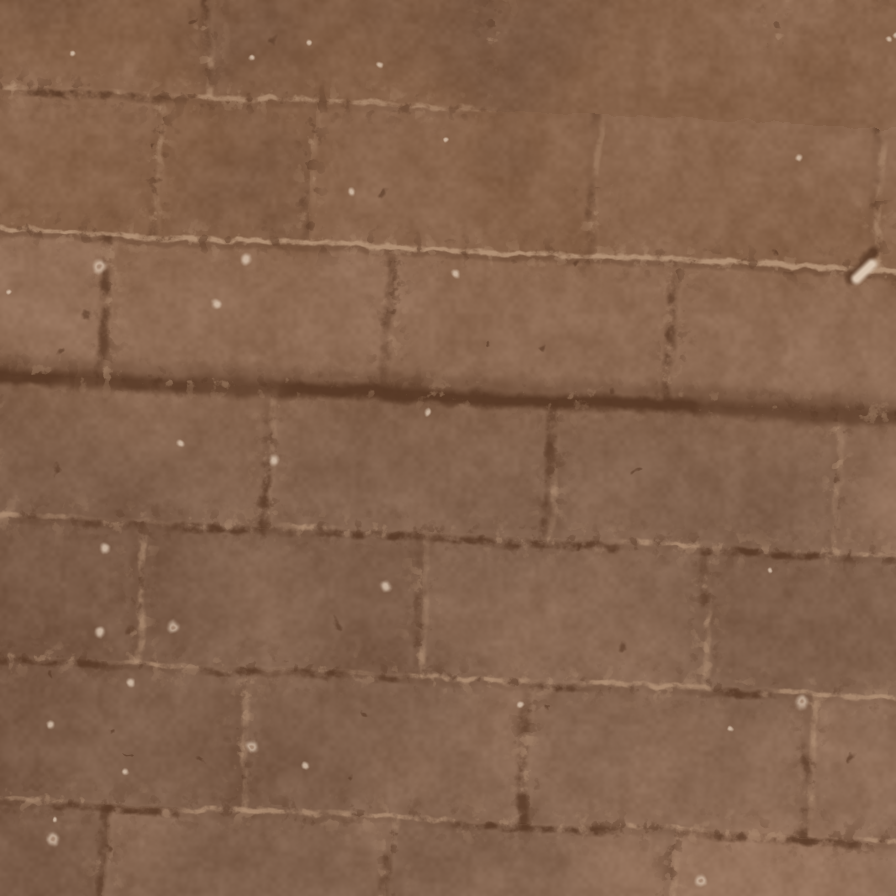
Write a Shadertoy shader that draws this texture.

```glsl
// Worn brown brick wall: slanted courses, crumbling mortar lines, pale paint specks.
#define ROW_H 0.159
#define BRICK_W 0.316
#define FIRST_JOINT 0.098
#define SLOPE 0.045
#define SPECK_GRID 12.0
#define WARM vec3(0.520, 0.380, 0.280)
#define COOL vec3(0.505, 0.385, 0.305)
#define LIGHT vec3(0.590, 0.455, 0.365)
#define DARK vec3(0.445, 0.325, 0.250)
#define GROOVE vec3(0.340, 0.220, 0.145)
#define MORTAR vec3(0.700, 0.570, 0.460)
#define PAINT vec3(0.860, 0.780, 0.700)

// Start of the brick pattern in each course, in brick widths.
const float SHIFT[7] = float[7](0.74, 0.10, 0.38, 0.95, 0.49, 0.86, 0.37);

float hash(vec2 p) {
    vec3 q = fract(p.xyx * vec3(0.1031, 0.1030, 0.0973));
    q += dot(q, q.yzx + 33.33);
    return fract((q.x + q.y) * q.z);
}

float noise(vec2 p) {
    vec2 i = floor(p), f = fract(p);
    f = f * f * (3.0 - 2.0 * f);
    return mix(mix(hash(i), hash(i + vec2(1, 0)), f.x),
               mix(hash(i + vec2(0, 1)), hash(i + vec2(1, 1)), f.x), f.y);
}

float fbm(vec2 p) {
    float sum = 0.0, amp = 0.53;
    for (int i = 0; i < 4; i++) {
        sum += amp * noise(p);
        p = mat2(1.6, 1.2, -1.2, 1.6) * p + 17.3;
        amp *= 0.5;
    }
    return sum;
}

// Soft stroke around zero distance, never thinner than about a pixel.
float stroke(float d, float w) {
    w = max(w, 1.5 / iResolution.y);
    return 1.0 - smoothstep(0.2 * w, w, abs(d));
}

float segment(vec2 p, vec2 a, vec2 b) {
    vec2 ab = b - a;
    return length(p - a - ab * clamp(dot(p - a, ab) / dot(ab, ab), 0.0, 1.0));
}

// Scattered round spots; x = coverage, y = dimple in the larger ones.
vec2 spots(vec2 p, float seed, float density, float maxR) {
    vec2 cell = floor(p * SPECK_GRID), res = vec2(0);
    for (int j = -1; j <= 1; j++)
    for (int i = -1; i <= 1; i++) {
        vec2 id = cell + vec2(i, j);
        vec2 centre = (id + vec2(hash(id + seed), hash(id + seed + 31.7))) / SPECK_GRID;
        float size = hash(id + seed + 57.1);
        float r = maxR * mix(0.35, 1.0, size * size);
        float keep = step(hash(id + seed + 83.9), density * (1.25 - centre.x));
        float d = length(p - centre);
        res.x = max(res.x, keep * stroke(d, r));
        res.y = max(res.y, keep * step(0.75, size) * stroke(d, 0.45 * r));
    }
    return res;
}

void mainImage(out vec4 fragColor, in vec2 fragCoord) {
    vec2 p = fragCoord / iResolution.xy;
    p.y = 1.0 - p.y; // courses are counted from the top

    // Courses and bricks, with ragged edges.
    vec2 rough = vec2(fbm(p * 60.0), fbm(p * 60.0 + 91.0)) - 0.5;
    vec2 q = p + 0.0012 * sin(p.yx * vec2(31, 17) + 1.3) + 0.009 * rough;
    float t = (q.y - FIRST_JOINT - SLOPE * q.x) / ROW_H;
    float row = clamp(floor(t) + 1.0, 0.0, 6.0);
    float lean = SLOPE * ROW_H * (fract(t) - 0.5);
    float s = (q.x + lean) / BRICK_W - SHIFT[int(row)];
    float bed = floor(t + 0.5), head = floor(s + 0.5);
    float dBed = (t - bed) * ROW_H, dHead = (s - head) * BRICK_W;
    if (row == 1.0 && q.x < 0.26) dHead = q.x + lean - 0.176 + BRICK_W * step(q.x, 0.1);

    // Brick tone: per-brick shade, broad lighting, stains and grain.
    float tone = 0.12 + 0.4 * (hash(vec2(floor(s) + 9.0, row + 4.0)) - 0.5);
    tone += 1.6 * (fbm(p * 7.0) - 0.5) + 0.4 * (row == 2.0 ? 1.0 : 0.0);
    tone += 0.75 * smoothstep(0.4, 1.0, p.x) * smoothstep(0.55, 1.0, p.y);
    tone -= 0.4 * smoothstep(0.5, 0.0, p.x) * smoothstep(0.4, 0.55, p.y);
    vec3 col = mix(WARM, COOL, smoothstep(0.25, 0.6, p.y));
    col = mix(col, LIGHT, clamp(tone, 0.0, 1.0));
    col = mix(col, DARK, clamp(-tone, 0.0, 1.0));
    col += 0.07 * (fbm(p * 50.0) - 0.5) + 0.03 * (noise(p * 170.0) - 0.5);

    // Wear masks: long gaps in the joints, then small crumbs within them.
    float wear = fbm(p * 11.0 + 40.0), crumb = fbm(p * 75.0 + 13.0);
    float pale = smoothstep(0.42, 0.60, wear) * smoothstep(0.32, 0.62, crumb);
    float deep = smoothstep(0.56, 0.38, wear) * smoothstep(0.68, 0.36, crumb);
    float fade = bed == 0.0 ? smoothstep(0.62, 0.45, p.x) : 1.0;
    float strength = mix(0.35, 1.0, hash(vec2(head + 5.0, row + 11.0)));
    strength *= row == 0.0 ? smoothstep(0.55, 0.35, p.x) : 1.0;

    // Upright joints: faint shadow, broken pale ridge.
    col = mix(col, GROOVE, strength * (0.12 + 0.65 * deep) * stroke(dHead + 0.003, 0.009));
    col = mix(col, MORTAR, strength * (0.10 + 0.55 * pale) * stroke(dHead - 0.003, 0.006));

    // Level joints: one bright line, one wide shadow, the rest patchy.
    float ridge = bed == 1.0 ? 0.45 + 0.5 * smoothstep(0.3, 0.6, crumb) : 0.05 + 0.7 * pale;
    float groove = bed == 1.0 ? 0.3 : 0.12 + 0.7 * deep;
    float grooveW = 0.007;
    if (bed == 2.0) {
        ridge = 0.0;
        groove = 0.55 + 0.35 * smoothstep(0.6, 0.4, wear);
        grooveW = 0.013 + 0.010 * (wear - 0.3);
        col = mix(col, GROOVE, 0.3 * stroke(dBed + 0.006, 0.022));
    }
    col = mix(col, GROOVE, fade * groove * stroke(dBed - 0.004, grooveW));
    col = mix(col, MORTAR, fade * ridge * stroke(dBed + 0.001, 0.0045));

    // Loose crumbs and pits near the joints.
    float nearJoint = exp(-min(abs(dBed), abs(dHead)) * 70.0) * fade;
    col = mix(col, MORTAR, 0.45 * nearJoint * smoothstep(0.62, 0.75, crumb));
    col = mix(col, GROOVE, 0.45 * nearJoint * smoothstep(0.38, 0.26, crumb));

    // Dark chips, paint specks and one pale splinter.
    col = mix(col, GROOVE, 0.6 * spots(p + 0.02 * rough, 7.0, 0.25, 0.010).x);
    vec2 speck = spots(p + 0.006 * rough, 140.0, 0.27, 0.012);
    col = mix(col, PAINT, 0.8 * speck.x);
    col = mix(col, LIGHT, 0.7 * speck.y);
    col = mix(col, GROOVE, 0.8 * stroke(segment(q, vec2(0.947, 0.308), vec2(0.975, 0.280)), 0.010));
    col = mix(col, PAINT, stroke(segment(p, vec2(0.956, 0.311), vec2(0.973, 0.295)), 0.009));
    fragColor = vec4(clamp(col, 0.0, 1.0), 1.0);
}
```
